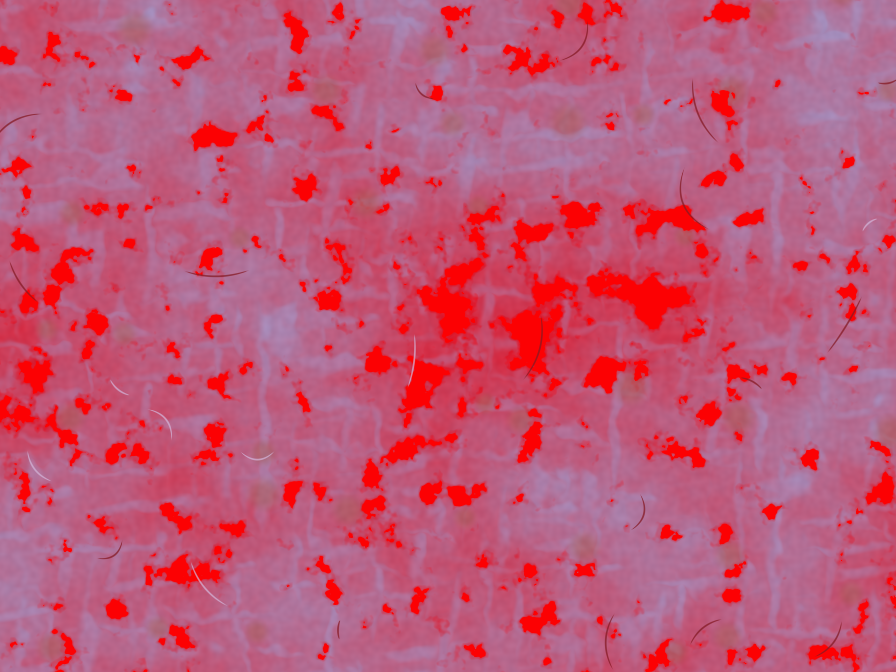
Give the GLSL for this texture, as a Shadertoy shader.

```glsl
// Flushed skin seen close up: a lavender to rose ground with soft blushes,
// pale crossing creases, brownish pores, ragged pure red patches and fine hairs.
// Gradient noise drives the ground and patches; jittered grids place pores and hairs.

const vec3 LAVENDER = vec3(0.66, 0.51, 0.68);
const vec3 CRIMSON = vec3(0.86, 0.12, 0.20);
const vec3 PURE_RED = vec3(0.99, 0.005, 0.01);
const vec3 PORE_BROWN = vec3(0.66, 0.36, 0.34);
const vec3 CREASE_BLUE = vec3(0.67, 0.57, 0.77);
const vec3 HAIR_DARK = vec3(0.52, 0.10, 0.14);
const vec3 HAIR_PALE = vec3(0.82, 0.70, 0.84);
const float PATCH_LEVEL = 0.44;

vec3 hash3(vec2 p) {
    vec3 q = fract(p.xyx * vec3(0.1031, 0.1030, 0.0973));
    q += dot(q, q.yxz + 33.33);
    return fract((q.xxy + q.yzz) * q.zyx);
}

mat2 rotation(float angle) {
    float c = cos(angle), s = sin(angle);
    return mat2(c, s, -s, c);
}

float cornerSlope(vec2 cell, vec2 offset) {
    float angle = 6.2832 * hash3(cell).x;
    return dot(vec2(cos(angle), sin(angle)), offset);
}

float gradientNoise(vec2 p) {
    vec2 i = floor(p), f = fract(p);
    vec2 u = f * f * f * (f * (f * 6.0 - 15.0) + 10.0);
    vec2 e = vec2(1.0, 0.0);
    float low = mix(cornerSlope(i, f), cornerSlope(i + e, f - e), u.x);
    float high = mix(cornerSlope(i + e.yx, f - e.yx), cornerSlope(i + 1.0, f - 1.0), u.x);
    return mix(low, high, u.y);
}

float fbm(vec2 p, int octaves, float gain) {
    float sum = 0.0, amplitude = 1.0;
    for (int k = 0; k < octaves; k++) {
        sum += amplitude * gradientNoise(p);
        p = rotation(0.65) * p * 2.03 + 17.3;
        amplitude *= gain;
    }
    return sum;
}

float blush(vec2 p, vec2 centre, float radius) {
    vec2 d = (p - centre) / radius;
    return exp(-dot(d, d));
}

// x: soft pore core, y: ring around it
vec2 pores(vec2 p, float cellSize) {
    vec2 result = vec2(0.0), home = floor(p / cellSize);
    for (int k = 0; k < 9; k++) {
        vec2 cell = home + vec2(k % 3, k / 3) - 1.0;
        vec3 rnd = hash3(cell + 71.0);
        float radius = mix(0.017, 0.030, rnd.z);
        float d = length(p - (cell + 0.15 + 0.7 * rnd.xy) * cellSize) / radius;
        float present = step(0.3, hash3(cell + 133.0).x);
        vec2 shape = vec2(1.0 - smoothstep(0.3, 1.2, d), exp(-9.0 * (d - 1.1) * (d - 1.1)));
        result = max(result, present * shape);
    }
    return result;
}

// Coverage of one bent, tapering strand
float strand(vec2 p, float halfLength, float bend, float width, float blur) {
    float along = p.x / halfLength;
    float d = abs(p.y - bend * halfLength * (along * along - 0.5));
    float taper = width * sqrt(max(1.0 - along * along, 0.0));
    return (1.0 - smoothstep(taper - blur, taper + blur, d)) * (1.0 - smoothstep(0.8, 1.0, abs(along)));
}

vec3 addHairs(vec3 colour, vec2 p, float cellSize, float blur) {
    vec2 home = floor(p / cellSize);
    for (int k = 0; k < 9; k++) {
        vec2 cell = home + vec2(k % 3, k / 3) - 1.0;
        vec3 place = hash3(cell + 211.0), style = hash3(cell + 307.0);
        vec2 q = rotation(6.2832 * place.z) * (p - (cell + place.xy) * cellSize);
        float halfLength = mix(0.015, 0.065, style.x * style.x);
        float cover = strand(q, halfLength, style.y - 0.5, 0.0013, blur);
        vec3 tint = style.z > 0.52 ? HAIR_PALE : HAIR_DARK;
        colour = mix(colour, tint, 0.75 * cover * step(style.z, 0.62));
    }
    return colour;
}

void mainImage(out vec4 fragColor, in vec2 fragCoord) {
    vec2 p = fragCoord / iResolution.y;
    float pixel = 1.0 / iResolution.y;

    // Broad redness
    float broad = fbm(p * 2.8 + 5.0, 4, 0.5);
    float flush = blush(p, vec2(0.75, 0.49), 0.18) + 0.7 * blush(p, vec2(0.20, 0.60), 0.16)
                + 0.8 * blush(p, vec2(1.33, 0.0), 0.24) + 0.7 * blush(p, vec2(0.0, 0.36), 0.13);
    float mottle = fbm(p * 15.0 + 31.0, 3, 0.55);

    // Field whose peaks become ragged patches
    vec2 pore = pores(p, 0.15);
    float field = fbm(p * 17.0 + 53.0, 4, 0.55) + 0.4 * broad + 0.25 * flush + 0.10 * pore.y - 0.25 * pore.x;
    float halo = smoothstep(PATCH_LEVEL - 0.22, PATCH_LEVEL, field);

    // Pale creases, lying and standing
    float lying = smoothstep(0.08, 0.5, gradientNoise(p * vec2(9.0, 42.0) + 0.6 * mottle));
    float standing = smoothstep(0.08, 0.5, gradientNoise(p * vec2(42.0, 9.0) + 91.0 + 0.6 * mottle));
    float crease = max(lying, standing);

    // Ground colour
    float redness = 0.34 + 0.45 * broad + 0.38 * flush + 0.2 * mottle + 0.3 * halo - 0.14 * crease;
    vec3 colour = mix(LAVENDER, CRIMSON, clamp(redness, -0.1, 1.05));
    colour = mix(colour, CREASE_BLUE, 0.22 * crease * (1.0 - halo));
    colour = mix(colour, PORE_BROWN, 0.5 * pore.x);
    colour += 0.03 * gradientNoise(p * 90.0);

    // Red patches, then hairs
    float edge = clamp(fwidth(field), 0.001, 0.12) * 0.6;
    colour = mix(colour, PURE_RED, smoothstep(PATCH_LEVEL - edge, PATCH_LEVEL + edge, field));
    colour = addHairs(colour, p, 0.19, 0.7 * pixel);

    fragColor = vec4(clamp(colour, 0.0, 1.0), 1.0);
}
```
